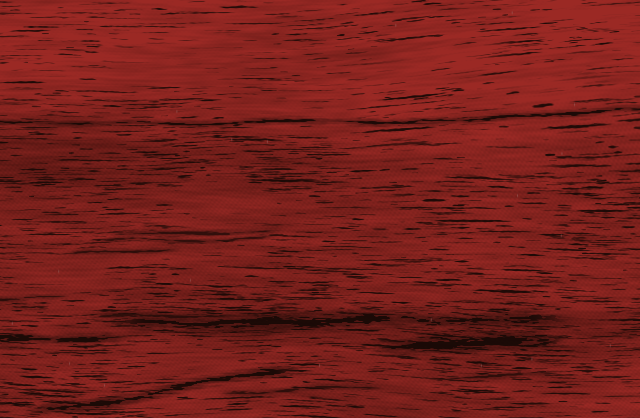
Write a WebGL 1 fragment shader that draws this texture.

```glsl
precision highp float;
// Red-stained wood: a soft red ground with fine fibres and a faint weave,
// covered by layers of short pointed pores that follow a bent grain flow,
// and crossed by a few ragged, feathered, nearly black veins.
uniform vec2 u_resolution;

const vec3 DEEP_RED = vec3(0.37, 0.095, 0.078);
const vec3 BRIGHT_RED = vec3(0.585, 0.155, 0.137);
const vec3 INK = vec3(0.085, 0.033, 0.02);
const vec3 DUST = vec3(0.62, 0.42, 0.40);
const float TAU = 6.2831853;

vec2 hash2(vec2 p) {
  vec3 q = fract(p.xyx * vec3(0.1031, 0.1030, 0.0973));
  q += dot(q, q.yzx + 33.33);
  return fract((q.xx + q.yz) * q.zy);
}

float corner(vec2 cell, vec2 offset) {
  float angle = TAU * hash2(cell).x;
  return dot(vec2(cos(angle), sin(angle)), offset);
}

// Gradient noise, roughly -0.7 to 0.7
float gnoise(vec2 p) {
  vec2 i = floor(p), f = fract(p);
  vec2 u = f * f * f * (f * (f * 6.0 - 15.0) + 10.0);
  vec2 e = vec2(1.0, 0.0);
  float low = mix(corner(i, f), corner(i + e.xy, f - e.xy), u.x);
  float high = mix(corner(i + e.yx, f - e.yx), corner(i + e.xx, f - e.xx), u.x);
  return mix(low, high, u.y);
}

float fill(float dist, float blur) {
  return 1.0 - smoothstep(-blur, blur, dist);
}

// Vertical bend of the grain: rising at the upper right, sinking below
vec2 grainFlow(vec2 p) {
  float bend = 0.032 * p.x * p.x * mix(-0.4, 1.0, smoothstep(0.4, 0.9, p.y));
  return vec2(p.x, p.y - bend + 0.022 * gnoise(p * vec2(2.2, 3.0)));
}

// One layer of pointed pores, one candidate per cell
float pores(vec2 p, vec2 cell, float density, float blur) {
  float row = floor(p.y / cell.y);
  float along = p.x / cell.x + 17.0 * hash2(vec2(row, 5.0)).x;
  vec2 id = vec2(floor(along), row);
  vec2 size = hash2(id), kind = hash2(id + 71.0);
  vec2 q = vec2(fract(along), fract(p.y / cell.y)) - 0.5;
  float reach = mix(0.12, 0.47, size.x);
  float taper = max(1.0 - abs(q.x) / reach, 0.0);
  float halfWidth = cell.y * mix(0.06, 0.2, size.y * size.y) * sqrt(taper);
  float wobble = 0.0016 * gnoise(vec2(p.x * 28.0, row * 3.7));
  float dist = abs((q.y - 0.35 * (kind.x - 0.5)) * cell.y + wobble) - halfWidth;
  dist += 0.0016 * gnoise(p * vec2(70.0, 210.0));
  float present = smoothstep(-0.1, 0.1, density - kind.y);
  return present * mix(0.55, 1.0, size.y) * smoothstep(0.0, 0.35, taper) * fill(dist, blur);
}

// Ragged streak from a to b: a dark core inside a feathered shadow
float vein(vec2 p, vec2 a, vec2 b, float width, float blur) {
  float t = (p.x - a.x) / (b.x - a.x);
  float middle = mix(a.y, b.y, t) + 0.012 * gnoise(vec2(p.x * 5.0, a.y * 40.0));
  float swell = sqrt(max(4.0 * t * (1.0 - t), 0.0));
  swell *= 0.6 + 0.9 * gnoise(vec2(p.x * 7.0, a.y * 60.0 + 9.0));
  float dist = abs(p.y - middle) - width * swell;
  dist += width * (1.1 * gnoise(p * vec2(13.0, 150.0)) + 0.8 * gnoise(p * vec2(45.0, 230.0)));
  float ends = smoothstep(0.0, 0.12, t) * smoothstep(0.0, 0.12, 1.0 - t);
  float shadow = 0.5 * fill(dist - width * 0.9, blur + width * 1.1);
  return ends * max(fill(dist, blur), shadow);
}

// Sparse pale flecks of dust
float flecks(vec2 p, float blur) {
  vec2 id = floor(p / 0.1);
  vec2 place = mix(vec2(0.2), vec2(0.8), hash2(id + 13.0));
  vec2 d = (fract(p / 0.1) - place) * 0.1;
  float present = step(hash2(id + 40.0).x, 0.1);
  return present * fill(length(d * vec2(1.0, 0.4)) - 0.0012, blur);
}

void main() {
  vec2 p = gl_FragCoord.xy / u_resolution.y;
  float blur = max(0.6 / u_resolution.y, 0.001);
  vec2 flow = grainFlow(p);
  float top = smoothstep(0.58, 0.82, p.y);
  float smudge = exp(-pow((p.y - 0.21) / 0.055, 2.0)) * smoothstep(0.0, 0.5, p.x);
  float shade = exp(-pow((p.y - 0.62) / 0.09, 2.0)) * (1.0 - 0.6 * smoothstep(0.4, 1.3, p.x));

  // Ground tone, fibres and weave
  float tone = mix(0.61, 0.95, top) + 0.1 * (p.x - 0.75) - 0.35 * smudge - 0.2 * shade;
  tone += 0.42 * gnoise(p * vec2(1.5, 4.0)) + 0.42 * gnoise(flow * vec2(4.0, 45.0));
  tone += 0.32 * gnoise(flow * vec2(14.0, 150.0));
  float weave = sin(TAU * (p.x + 0.3 * p.y) / 0.011) * sin(TAU * flow.y / 0.0105);
  tone += mix(0.11, 0.03, top) * weave;
  vec3 color = mix(DEEP_RED, BRIGHT_RED, clamp(tone, -0.5, 1.1));

  // Clustered pores
  float density = mix(0.27, 0.13, top) + 0.22 * smudge;
  density += mix(0.65, 0.3, top) * gnoise(flow * vec2(3.0, 9.0) + 4.0);
  float dark = 0.0;
  for (int i = 0; i < 7; i++) {
    float k = float(i);
    vec2 cell = vec2(0.055 + 0.03 * k, 0.0092 + 0.0009 * k);
    dark = max(dark, pores(flow + vec2(3.7, 0.37) * (k + 1.0), cell, density, blur));
  }

  // Minor veins, scattered over the lower part
  for (int i = 0; i < 9; i++) {
    vec2 r = hash2(vec2(float(i), 23.0));
    vec2 start = vec2(1.7 * r.x - 0.3, 0.04 + 0.4 * fract(r.y + 0.37 * float(i)));
    dark = max(dark, 0.8 * vein(p, start, start + vec2(0.2 + 0.3 * r.y, 0.01), 0.0038, blur));
  }

  // Main veins: a long thin seam, the heavy lower band, a slanting streak
  dark = max(dark, vein(p, vec2(-0.2, 0.705), vec2(1.1, 0.708), 0.0042, blur));
  dark = max(dark, vein(p, vec2(0.8, 0.70), vec2(1.7, 0.745), 0.0045, blur));
  dark = max(dark, vein(p, vec2(0.22, 0.225), vec2(1.4, 0.24), 0.0125, blur));
  dark = max(dark, vein(p, vec2(0.88, 0.165), vec2(1.36, 0.185), 0.0125, blur));
  dark = max(dark, vein(p, vec2(-0.2, 0.195), vec2(0.32, 0.188), 0.007, blur));
  dark = max(dark, vein(p, vec2(0.04, 0.0), vec2(0.74, 0.13), 0.008, blur));

  color = mix(color, INK, 0.95 * dark);
  color = mix(color, DUST, 0.5 * flecks(p, blur));
  gl_FragColor = vec4(color, 1.0);
}
```
